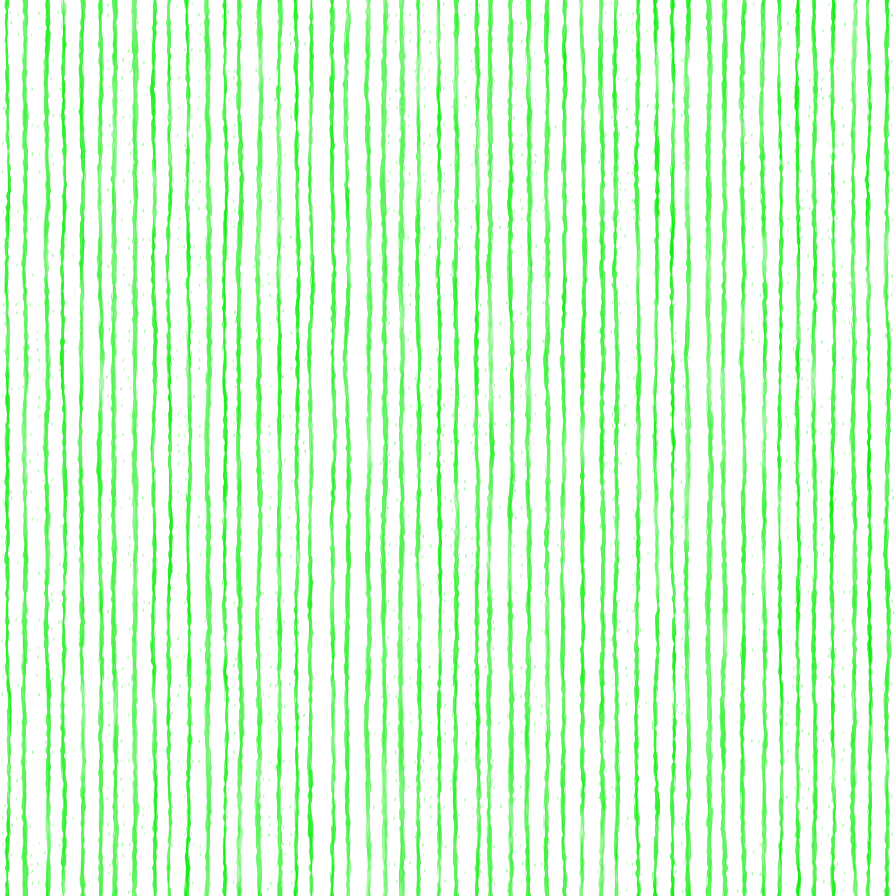
Give the GLSL for this pattern, as a Shadertoy shader.

```glsl
// Fifty hand-drawn vertical green stripes on white, with faint specks between them.
// Each stripe is a distance to a wobbling centre line, worn by stretched grain.
// All noise lattices wrap at whole periods, so the canvas tiles on both axes.

const float STRIPES     = 50.0;              // stripes across the canvas
const float JITTER      = 0.30;              // spread of stripe centres, in pitches
const float SWAY        = 0.17;              // slow bend of a stripe, in pitches
const float TREMOR      = 0.07;              // quick bend of a stripe, in pitches
const vec2  HALF_WIDTH  = vec2(0.085, 0.130); // thinnest and widest stripe, in pitches
const vec2  TONE        = vec2(0.82, 1.12);  // palest and strongest stripe
const vec2  GRAIN_GRID  = vec2(500.0, 160.0);
const vec2  STREAK_GRID = vec2(420.0, 40.0);
const float RAGGED      = 0.12;              // roughness of stripe edges, in pitches
const vec2  SPECK_GRID  = vec2(128.0, 96.0);
const vec2  SPECK_SIZE  = vec2(0.0009, 0.0019);
const float SPECK_COUNT = 0.30;              // chance of a speck in a busy column
const float SPECK_TONE  = 0.27;
const vec3  PAPER       = vec3(0.995, 1.0, 0.995);
const vec3  INK         = vec3(0.08, 0.93, 0.08);

// Integer hash of a lattice cell and a salt, from 0 to 1
float hash(vec2 cell, float salt) {
    uvec3 k = uvec3(ivec3(vec3(cell, salt)));
    uint h = k.x * 1597334677u ^ k.y * 3812015801u ^ k.z * 2798796415u;
    h = (h ^ (h >> 16)) * 2246822519u;
    h = (h ^ (h >> 13)) * 3266489917u;
    return float((h ^ (h >> 16)) >> 8) / 16777216.0;
}

// Value noise that repeats after a whole number of cells
float noise(vec2 p, vec2 period, float salt) {
    vec2 cell = floor(p);
    vec2 f = p - cell;
    f = f * f * (3.0 - 2.0 * f);
    vec2 a = mod(cell, period);
    vec2 b = mod(cell + 1.0, period);
    return mix(mix(hash(a, salt), hash(vec2(b.x, a.y), salt), f.x),
               mix(hash(vec2(a.x, b.y), salt), hash(b, salt), f.x), f.y);
}

// Noise along one stripe, with knots as the number of cells from bottom to top
float along(float id, float y, float knots, float salt) {
    return noise(vec2(id, y * knots), vec2(STRIPES, knots), salt);
}

float stripes(vec2 uv, float pixel) {
    float x = uv.x * STRIPES;
    float aa = 0.85 * pixel * STRIPES;
    float grain = noise(uv * GRAIN_GRID, GRAIN_GRID, 1.0);
    float streak = noise(uv * STREAK_GRID, STREAK_GRID, 2.0);
    float ink = 0.0;
    for (float k = -1.0; k <= 1.0; k++) {
        float slot = floor(x) + k;
        float id = mod(slot, STRIPES);

        // Centre line
        float centre = slot + 0.5 + JITTER * (hash(vec2(id, 0.0), 3.0) - 0.5)
            + SWAY * (along(id, uv.y, 10.0, 4.0) - 0.5)
            + TREMOR * (along(id, uv.y, 40.0, 5.0) - 0.5);

        // Width with a ragged edge; pale stripes are drawn broader
        float pressure = hash(vec2(id, 0.0), 6.0);
        float halfWidth = mix(HALF_WIDTH.y, HALF_WIDTH.x, pressure)
            * mix(0.85, 1.15, along(id, uv.y, 30.0, 7.0));
        float d = abs(x - centre) - halfWidth + RAGGED * (grain - 0.5);

        // Pressure, dry patches and bristle marks
        float tone = mix(TONE.x, TONE.y, pressure)
            * mix(0.88, 1.12, along(id, uv.y, 18.0, 9.0));
        float dry = smoothstep(0.55, 0.95, along(id, uv.y, 14.0, 10.0));
        float wear = mix(0.38, 0.75, dry) * (1.0 - mix(grain, streak, 0.55));
        ink = max(ink, smoothstep(aa, -aa, d) * tone * (1.0 - wear));
    }
    return ink;
}

float specks(vec2 uv, float pixel) {
    vec2 p = uv * SPECK_GRID;
    vec2 cell = mod(floor(p), SPECK_GRID);

    // Some columns are busy, others stay clean
    float busy = noise(vec2(uv.x * STRIPES, 0.0), vec2(STRIPES, 1.0), 11.0);
    float chance = SPECK_COUNT * smoothstep(0.3, 0.85, busy);
    float present = step(hash(cell, 12.0), chance);

    // Small slanted tick
    vec2 spot = mix(vec2(0.3), vec2(0.7), vec2(hash(cell, 13.0), hash(cell, 14.0)));
    vec2 q = (fract(p) - spot) / SPECK_GRID;
    q.x -= q.y * 0.5 * (hash(cell, 15.0) - 0.3);
    float aa = 0.45 * pixel / SPECK_SIZE.x;
    float tick = smoothstep(1.0 + aa, max(1.0 - aa, 0.0), length(q / SPECK_SIZE));
    return present * tick * SPECK_TONE * mix(0.5, 1.4, hash(cell, 16.0));
}

void mainImage(out vec4 fragColor, in vec2 fragCoord) {
    vec2 uv = fragCoord / iResolution.xy;
    float pixel = 1.0 / iResolution.x;
    float ink = max(stripes(uv, pixel), specks(uv, pixel));
    fragColor = vec4(mix(PAPER, INK, clamp(ink, 0.0, 1.0)), 1.0);
}
```
